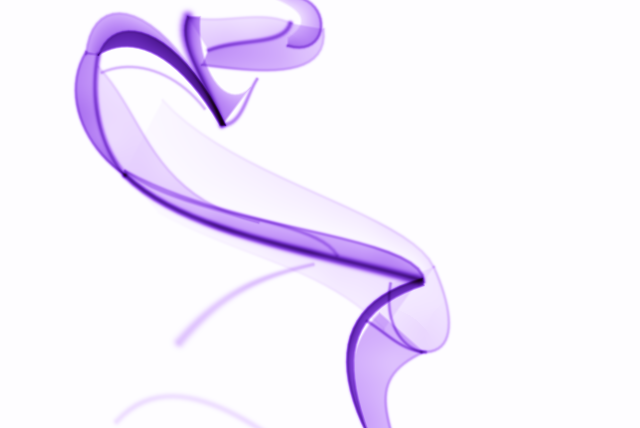
This background is drawn by a WebGL 2 fragment shader. Its source:

```glsl
#version 300 es
precision highp float;
// Violet smoke ribbons folding and curling across a white background.
uniform vec2 u_resolution;
out vec4 fragColor;

const float CANVAS_HEIGHT = 5.13;
const int STEPS = 20;
const vec3 PAPER = vec3(0.995, 0.993, 1.0);

// Hash and value noise, for a slight unevenness in the smoke.
float hash(vec2 p) {
  vec3 q = fract(vec3(p.xyx) * 0.1031);
  q += dot(q, q.yzx + 33.33);
  return fract((q.x + q.y) * q.z);
}
float noise(vec2 p) {
  vec2 i = floor(p), f = fract(p);
  f = f * f * (3.0 - 2.0 * f);
  return mix(mix(hash(i), hash(i + vec2(1, 0)), f.x),
             mix(hash(i + vec2(0, 1)), hash(i + 1.0), f.x), f.y);
}

// Point on a cubic Bezier curve whose columns are its control points.
vec2 bezier(mat4x2 curve, float t) {
  float s = 1.0 - t;
  return curve * vec4(s * s * s, 3.0 * s * s * t, 3.0 * s * t * t, t * t * t);
}

// Distance to a segment and the fraction along it.
vec2 segment(vec2 p, vec2 a, vec2 b) {
  vec2 ab = b - a;
  float h = clamp(dot(p - a, ab) / max(dot(ab, ab), 1e-6), 0.0, 1.0);
  return vec2(length(p - a - ab * h), h);
}
bool crosses(vec2 p, vec2 a, vec2 b) {
  return (a.y > p.y) != (b.y > p.y) && p.x < (b.x - a.x) * (p.y - a.y) / (b.y - a.y) + a.x;
}

// Nearest distance, parameter, and parity of ray crossings for a curve.
vec3 trace(vec2 p, mat4x2 curve) {
  vec3 best = vec3(1e3, 0.0, 0.0);
  vec2 a = curve[0];
  for (int i = 0; i < STEPS; i++) {
    vec2 b = bezier(curve, float(i + 1) / float(STEPS));
    vec2 s = segment(p, a, b);
    if (s.x < best.x) best.xy = vec2(s.x, (float(i) + s.y) / float(STEPS));
    if (crosses(p, a, b)) best.z = 1.0 - best.z;
    a = b;
  }
  return best;
}

// Line of smoke: shape holds start width, end width, and ink.
float strand(vec2 p, mat4x2 curve, vec3 shape) {
  vec3 n = trace(p, curve);
  float d = n.x / mix(shape.x, shape.y, n.y);
  return shape.z * exp(-d * d);
}

// Sheet between two curves: ink holds first side, second side, and first rim.
float veil(vec2 p, mat4x2 a, mat4x2 b, vec3 ink, vec2 along) {
  vec3 na = trace(p, a), nb = trace(p, b);
  bool inside = na.z != nb.z;
  if (crosses(p, a[0], b[0])) inside = !inside;
  if (crosses(p, a[3], b[3])) inside = !inside;
  float d = min(min(na.x, nb.x), min(segment(p, a[0], b[0]).x, segment(p, a[3], b[3]).x));
  float cover = smoothstep(-0.02, 0.02, inside ? d : -d);
  float across = na.x / (na.x + nb.x + 1e-4);
  float rim = ink.z * exp(-na.x * na.x / 0.0004);
  float fade = mix(along.x, along.y, mix(na.y, nb.y, across));
  return fade * (cover * mix(ink.x, ink.y, across) + rim);
}

// Left arch, side fold and long ribbon.
float mainRibbon(vec2 p) {
  mat4x2 archTop = mat4x2(1.03, 0.65, 1.1, -0.15, 1.95, -0.05, 2.68, 1.5);
  mat4x2 coreTop = mat4x2(1.18, 0.66, 1.35, 0.15, 2.1, 0.25, 2.7, 1.5);
  mat4x2 coreLow = mat4x2(1.18, 0.66, 1.5, 0.45, 2.05, 0.5, 2.64, 1.5);
  mat4x2 sideOut = mat4x2(1.03, 0.62, 0.74, 1.1, 0.98, 1.75, 1.5, 2.1);
  mat4x2 sideIn = mat4x2(1.18, 0.66, 1.08, 1.2, 1.2, 1.75, 1.5, 2.1);
  mat4x2 spine = mat4x2(1.5, 2.1, 2.2, 2.78, 3.6, 2.97, 5.02, 3.36);
  mat4x2 ribbonTop = mat4x2(1.5, 2.05, 2.4, 2.72, 5.1, 2.8, 5.08, 3.38);
  mat4x2 haloTop = mat4x2(1.95, 1.2, 2.8, 2.15, 4.9, 2.55, 5.2, 3.2);
  mat4x2 innerTop = mat4x2(1.18, 0.8, 1.75, 1.4, 1.8, 2.35, 3.1, 2.66);
  mat4x2 innerLow = mat4x2(1.18, 0.8, 1.0, 2.2, 1.8, 2.3, 3.1, 2.68);
  mat4x2 under = mat4x2(1.9, 2.55, 2.9, 3.1, 3.9, 3.2, 4.6, 3.95);
  mat4x2 curl = mat4x2(1.5, 2.05, 2.6, 2.65, 3.8, 2.65, 4.04, 3.06);
  float ink = veil(p, archTop, coreTop, vec3(0.35, 0.7, 0.2), vec2(1.2, 0.7));
  ink += veil(p, coreTop, coreLow, vec3(2.3, 1.7, 0.3), vec2(0.8, 1.2));
  ink += veil(p, sideOut, sideIn, vec3(0.75, 0.6, 0.5), vec2(0.8, 1.2));
  ink += strand(p, sideIn, vec3(0.03, 0.03, 0.9));
  ink += veil(p, ribbonTop, spine, vec3(0.4, 0.6, 0.5), vec2(0.5, 1.4));
  ink += strand(p, spine, vec3(0.03, 0.05, 1.9));
  ink += veil(p, haloTop, ribbonTop, vec3(0.1, 0.02, 0.12), vec2(0.3, 1.2));
  ink += veil(p, innerTop, innerLow, vec3(0.16, 0.2, 0.15), vec2(0.7, 1.2));
  ink += veil(p, under, spine, vec3(0.07, 0.12, 0.05), vec2(0.2, 1.2));
  return ink + strand(p, curl, vec3(0.02, 0.025, 0.45));
}

// Knot at the right with its pale bag and falling tail.
float knotAndTail(vec2 p) {
  mat4x2 bag = mat4x2(5.2, 3.2, 5.45, 3.75, 5.48, 4.25, 5.05, 4.22);
  mat4x2 bagLeft = mat4x2(4.68, 3.4, 4.6, 3.85, 4.8, 4.15, 5.05, 4.22);
  mat4x2 tailOut = mat4x2(5.06, 3.34, 4.1, 3.6, 3.95, 4.3, 4.4, 5.2);
  mat4x2 tailIn = mat4x2(5.08, 3.42, 4.25, 3.7, 4.05, 4.2, 4.42, 5.2);
  mat4x2 skirt = mat4x2(5.08, 4.22, 4.6, 4.45, 4.55, 4.7, 4.7, 5.2);
  mat4x2 skirtIn = mat4x2(4.55, 3.75, 4.2, 4.1, 4.12, 4.5, 4.42, 5.2);
  mat4x2 hem = mat4x2(4.4, 3.85, 4.65, 4.0, 4.8, 4.2, 5.1, 4.22);
  float ink = veil(p, bag, bagLeft, vec3(0.14, 0.12, 0.3), vec2(0.6, 1.3));
  ink += veil(p, tailOut, tailIn, vec3(2.0, 1.3, 0.4), vec2(1.1, 0.9));
  ink += veil(p, skirt, skirtIn, vec3(0.3, 0.4, 0.3), vec2(0.9, 1.1));
  ink += strand(p, bagLeft, vec3(0.02, 0.02, 0.6));
  return ink + strand(p, hem, vec3(0.02, 0.02, 0.7));
}

// Pointed fold and curled plume at the top.
float plume(vec2 p) {
  mat4x2 crease = mat4x2(2.25, 0.2, 2.1, 0.55, 2.5, 1.0, 2.66, 1.5);
  mat4x2 foldIn = mat4x2(2.4, 0.2, 2.35, 0.8, 2.7, 1.35, 3.0, 1.05);
  mat4x2 foldOut = mat4x2(2.66, 1.5, 2.9, 1.5, 2.95, 1.15, 3.08, 0.95);
  mat4x2 belly = mat4x2(2.42, 0.78, 3.0, 0.85, 3.95, 1.0, 3.88, 0.35);
  mat4x2 ridge = mat4x2(2.5, 0.6, 2.9, 0.45, 3.4, 0.55, 3.48, 0.28);
  mat4x2 hookOut = mat4x2(3.5, -0.05, 4.0, 0.0, 3.95, 0.7, 3.45, 0.55);
  mat4x2 hookIn = mat4x2(3.2, -0.05, 3.6, 0.1, 3.75, 0.25, 3.45, 0.45);
  mat4x2 crown = mat4x2(2.25, 0.2, 2.7, 0.3, 3.1, 0.1, 3.5, 0.28);
  float ink = veil(p, crease, foldIn, vec3(0.9, 0.4, 0.4), vec2(1.2, 0.8));
  ink += strand(p, crease, vec3(0.06, 0.035, 0.9));
  ink += strand(p, foldOut, vec3(0.03, 0.02, 0.6));
  ink += veil(p, belly, ridge, vec3(0.4, 0.5, 0.3), vec2(1.2, 0.5));
  ink += strand(p, ridge, vec3(0.025, 0.03, 0.8));
  ink += veil(p, hookOut, hookIn, vec3(0.5, 0.15, 0.6), vec2(0.8, 1.0));
  return ink + veil(p, crown, ridge, vec3(0.12, 0.25, 0.1), vec2(1.0));
}

// Faint loose threads.
float wisps(vec2 p) {
  float ink = strand(p, mat4x2(3.75, 3.17, 3.2, 3.3, 2.7, 3.45, 2.15, 4.1), vec3(0.025, 0.06, 0.25));
  ink += strand(p, mat4x2(1.22, 0.87, 1.6, 0.7, 2.1, 0.85, 2.45, 1.3), vec3(0.02, 0.02, 0.3));
  return ink + strand(p, mat4x2(1.4, 5.05, 1.9, 4.5, 2.6, 4.8, 3.2, 5.2), vec3(0.04, 0.04, 0.12));
}

void main() {
  // Canvas units, with y growing downward.
  vec2 p = vec2(gl_FragCoord.x, u_resolution.y - gl_FragCoord.y) * CANVAS_HEIGHT / u_resolution.y;
  float ink = mainRibbon(p) + knotAndTail(p) + plume(p) + wisps(p);
  ink *= 0.9 + 0.2 * noise(p * 3.0);
  // Ink absorbs green first, then red, and blue only where dense.
  vec3 absorbed = vec3(0.5 * ink, ink, 0.1 * ink * ink);
  fragColor = vec4(PAPER * exp(-absorbed), 1.0);
}
```
